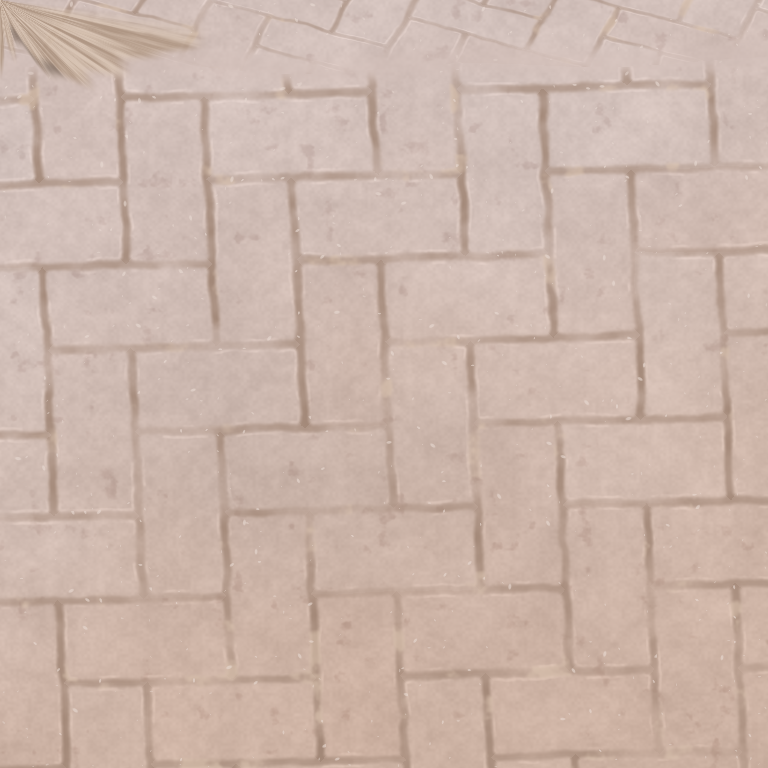
Give the GLSL for this texture, as a WebGL 1 fragment shader.

```glsl
precision highp float;
// Worn pinkish herringbone pavers, about nine brick widths across and slightly turned.
// A lattice lookup finds each 2:1 brick; noise wears the joints, faces and chips.
// The top edge holds a foreshortened strip of paving and a fan of dry straw.
uniform vec2 u_resolution;

float hash(vec2 p) {
  return fract(sin(dot(p, vec2(127.1, 311.7))) * 43758.545);
}

float noise(vec2 p) {
  vec2 i = floor(p), f = fract(p);
  f = f * f * (3.0 - 2.0 * f);
  return mix(mix(hash(i), hash(i + vec2(1, 0)), f.x),
             mix(hash(i + vec2(0, 1)), hash(i + vec2(1, 1)), f.x), f.y);
}

float fbm(vec2 p) {
  float sum = 0.0, amp = 0.5;
  for (int i = 0; i < 4; i++) {
    sum += amp * noise(p);
    p = p * 2.03 + 17.3;
    amp *= 0.5;
  }
  return sum / 0.9375;
}

// Herringbone: x = distance to the joint (up to 0.1), y = brick hash, z = 1 at upright joints
vec3 herringbone(vec2 u) {
  vec2 corner = floor(u);
  float k = floor(mod(corner.x - corner.y + 0.5, 4.0));
  vec2 size = k < 1.5 ? vec2(2, 1) : vec2(1, 2);
  if (k == 1.0) corner.x -= 1.0;
  if (k == 2.0) corner.y -= 1.0;
  vec2 edge = size * 0.5 - abs(u - corner - size * 0.5);
  float d = 0.1 - length(max(0.1 - edge, 0.0));
  return vec3(d, hash(corner + 3.7), step(edge.x, edge.y));
}

// Pale chips: one randomly placed, stretched grain in some cells of a grid
float chips(vec2 p, float count, float density) {
  vec2 g = p * count, cell = floor(g);
  vec2 offset = fract(g) - 0.3 - 0.4 * vec2(hash(cell), hash(cell + 41.0));
  float turn = 6.28 * hash(cell + 9.0);
  offset = mat2(cos(turn), -sin(turn), sin(turn), cos(turn)) * offset;
  float radius = 0.1 + 0.15 * hash(cell + 23.0);
  float grain = 1.0 - smoothstep(radius * 0.4, radius, length(offset * vec2(0.8, 1.5)));
  return grain * step(1.0 - density, hash(cell + 77.0));
}

void main() {
  vec2 p = gl_FragCoord.xy / u_resolution;
  p.y = 1.0 - p.y;
  float blur = 9.0 / min(u_resolution.x, u_resolution.y);

  // Main lattice and foreshortened strip, both with slightly wavering joints
  vec2 waver = vec2(fbm(p * 30.0), fbm(p * 30.0 + 50.0)) - 0.5;
  vec2 a = p - vec2(0.496, 0.337);
  vec2 b = p - vec2(0.352, 0.02);
  vec3 floorBrick = herringbone(vec2(9.08 * a.x - 0.435 * a.y, 0.226 * a.x + 9.2 * a.y) + waver * 0.07);
  vec3 stripBrick = herringbone(vec2(11.2 * b.x + 6.03 * b.y, 22.4 * b.y - 6.03 * b.x) + waver * 0.12);
  float border = 0.1 + 0.025 * (noise(vec2(p.x * 5.0, 2.0)) - 0.5) - 0.025 * p.x;
  float strip = 1.0 - smoothstep(border - 0.012, border + 0.004, p.y);
  vec3 brick = mix(floorBrick, stripBrick, step(0.5, strip));

  // Faces: cool at the upper left, salmon towards the bottom and right
  float warmth = smoothstep(0.1, 1.05, p.y * 0.85 + p.x * 0.2 + 0.25 * (fbm(p * 4.0) - 0.5));
  vec3 color = mix(vec3(0.825, 0.755, 0.732), vec3(0.805, 0.7, 0.64), warmth);
  color += vec3(0.7, 1.0, 1.15) * (brick.y - 0.5) * 0.025;
  color *= 1.0 - 0.035 * smoothstep(0.35, 0.0, length((p - vec2(0.38, 0.62)) * vec2(0.8, 1.2)));
  color += 0.06 * (fbm(p * 14.0) - 0.5) + 0.055 * (fbm(p * 75.0) - 0.5);
  color += 0.025 * (noise(p * 260.0) - 0.5);
  color -= vec3(0.05, 0.06, 0.06) * smoothstep(0.68, 0.85, fbm(p * 42.0 + 8.0));

  // Joints: soft shoulders around a broken dark core, upright ones stronger
  float fill = smoothstep(0.25, 0.7, fbm(p * 13.0 + 31.0));
  float strength = mix(0.3, 1.0, fill) * mix(0.72, 1.0, brick.z);
  strength *= mix(1.0, 0.75, strip) * (1.0 - 0.85 * smoothstep(0.03, 0.0, abs(p.y - border + 0.012)));
  float core = 1.0 - smoothstep(0.012, 0.06 + blur, brick.x);
  float shoulder = 1.0 - smoothstep(0.03, 0.1, brick.x);
  color = mix(color, vec3(0.7, 0.605, 0.545), shoulder * strength * 0.3);
  color = mix(color, vec3(0.625, 0.52, 0.455), core * strength * (0.55 + 0.4 * noise(p * 60.0)));

  // Worn pale arrises, sandy joint filling and scattered chips
  float nearJoint = 1.0 - smoothstep(0.04, 0.099, brick.x);
  float arris = smoothstep(0.04, 0.07, brick.x) * (1.0 - smoothstep(0.075, 0.1, brick.x));
  color += 0.045 * arris * smoothstep(0.45, 0.7, fbm(p * 35.0 + 5.0));
  float sand = nearJoint * smoothstep(0.62, 0.78, fbm(p * 24.0 + 70.0));
  color = mix(color, vec3(0.87, 0.78, 0.7), sand * 0.55);
  float grains = chips(p, 58.0, 0.04 + 0.1 * nearJoint) + 0.7 * chips(p + 0.37, 105.0, 0.06);
  color = mix(color, vec3(0.91, 0.855, 0.825), min(grains, 1.0) * 0.6);

  // Smeared pale band between the two pavings
  float band = smoothstep(0.03, 0.0, abs(p.y - border + 0.008));
  color = mix(color, vec3(0.825, 0.75, 0.725) + 0.05 * (fbm(p * vec2(20, 60)) - 0.5), band * 0.55);

  // Straw fan spreading from the upper left corner, with dark ragged tips
  float radius = length(p);
  float angle = atan(p.y, p.x + 0.0001);
  float reach = mix(0.26, 0.075, smoothstep(0.1, 1.5, angle)) + 0.07 * (noise(vec2(angle * 9.0, 4.0)) - 0.5);
  float fan = (1.0 - smoothstep(reach - 0.035, reach, radius)) * smoothstep(0.08, 0.25, angle);
  float fibre = fbm(vec2(angle * 28.0, radius * 9.0));
  vec3 straw = mix(vec3(0.66, 0.56, 0.48), vec3(0.85, 0.77, 0.7), smoothstep(0.2, 0.75, fibre));
  color = mix(color, straw, fan * 0.85);
  float tip = smoothstep(0.03, 0.0, abs(radius - reach + 0.02)) * smoothstep(0.5, 0.75, noise(vec2(angle * 11.0, 9.0)));
  color = mix(color, vec3(0.45, 0.39, 0.36), tip * fan * 0.7);

  gl_FragColor = vec4(clamp(color, 0.0, 1.0), 1.0);
}
```
